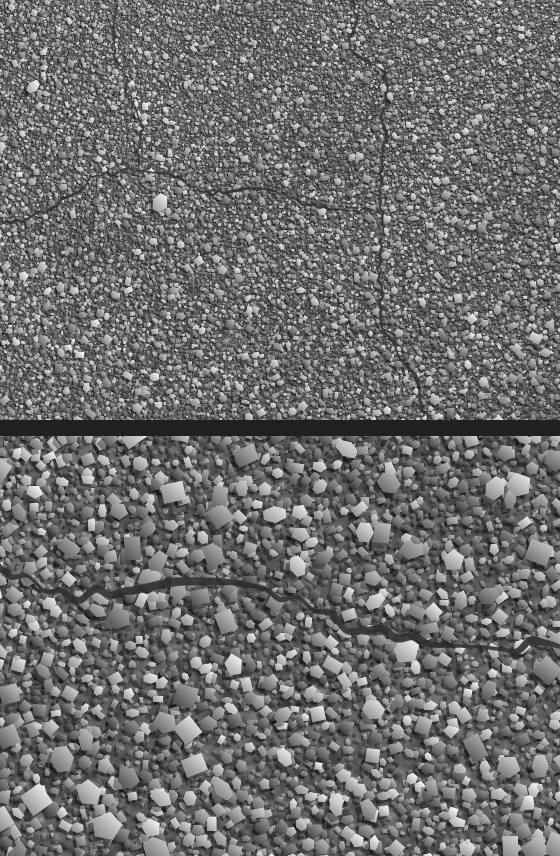
Top, the full canvas; bottom, a detail of the centre.
A WebGL 2 fragment shader for this texture:

```glsl
#version 300 es
precision highp float;

uniform vec2 u_resolution;
out vec4 fragColor;

// Per layer, from fine grit to rare pebbles
const vec4 CELL = vec4(0.0065, 0.0115, 0.020, 0.045);
const vec4 DENSITY = vec4(0.92, 0.88, 0.30, 0.006);
const vec4 TONE_LOW = vec4(0.24, 0.38, 0.48, 0.66);
const vec4 TONE_HIGH = vec4(0.66, 0.80, 0.82, 0.84);
const vec2 LIGHT = vec2(0.64, 0.77);
const float FACET_TILT = 0.15;
const float SHADOW_REACH = 0.28;
const float SHADOW_DEPTH = 0.36;
const float BINDER_LOW = 0.20;
const float BINDER_HIGH = 0.50;
const float CRACK_TONE = 0.15;
const float CRACK_WIDTH = 0.0024;
const float PERSPECTIVE = 0.45;
const vec2 VANISHING = vec2(0.667, 2.67);

vec3 hash3(vec3 p) {
    p = fract(p * vec3(0.1031, 0.1030, 0.0973));
    p += dot(p, p.yxz + 33.33);
    return fract((p.xxy + p.yxx) * p.zyx);
}

float noise(vec2 p) {
    vec2 i = floor(p), f = fract(p);
    f = f * f * (3.0 - 2.0 * f);
    float a = hash3(vec3(i, 7.0)).x;
    float b = hash3(vec3(i + vec2(1, 0), 7.0)).x;
    float c = hash3(vec3(i + vec2(0, 1), 7.0)).x;
    float d = hash3(vec3(i + vec2(1, 1), 7.0)).x;
    return mix(mix(a, b, f.x), mix(c, d, f.x), f.y);
}

// Angular stones on a jittered grid: x = coverage, y = tone
vec2 stones(vec2 p, int layer, float blur) {
    float cell = CELL[layer];
    vec2 g = p / cell, id = floor(g);
    float best = -1.0, tone = 0.0;
    for (int j = -1; j <= 1; j++) {
        for (int i = -1; i <= 1; i++) {
            vec2 c = id + vec2(i, j);
            vec3 place = hash3(vec3(c + 500.0, float(layer) * 17.0 + 3.0));
            if (place.z > DENSITY[layer]) continue;
            vec3 form = hash3(vec3(c + 900.0, float(layer) * 29.0 + 11.0));
            vec2 d = g - c - 0.5 - (place.xy - 0.5) * 0.85;
            float radius = mix(0.24, 0.50, form.z);

            // Rotated, stretched polygon with four to six sides
            float turn = form.x * 6.2832;
            vec2 e = mat2(cos(turn), sin(turn), -sin(turn), cos(turn)) * d;
            e.y *= mix(1.0, 1.75, form.y);
            float sector = 6.2832 / (4.0 + floor(3.0 * fract(form.y * 7.0)));
            float angle = atan(e.y, e.x + 1e-6);
            float side = cos(floor(0.5 + angle / sector) * sector - angle) * length(e);
            float inside = radius - side;
            if (inside > best) {
                best = inside;
                tone = mix(TONE_LOW[layer], TONE_HIGH[layer], fract(place.x * 5.0 + form.z * 3.0));
                tone += FACET_TILT * clamp(dot(d, LIGHT) / radius, -1.0, 1.0);
            }
        }
    }
    float soft = 0.6 * blur / cell;
    return vec2(smoothstep(-soft, soft, best), tone);
}

float wander(float t, float seed) {
    return 0.020 * (noise(vec2(t * 22.0, seed)) - 0.5)
         + 0.011 * (noise(vec2(t * 75.0, seed + 5.0)) - 0.5);
}

// Dark line where the offset is zero, corrected for slope
float crack(float offset, float width, float pixel) {
    float slope = max(length(vec2(dFdx(offset), dFdy(offset))) / pixel, 1.0);
    return 1.0 - smoothstep(width - 0.7 * pixel, width + 0.9 * pixel, abs(offset) / slope);
}

void main() {
    vec2 uv = gl_FragCoord.xy / u_resolution.y;
    float pixel = 1.0 / u_resolution.y;

    // Conformal ground plane: grains grow toward the bottom
    vec2 ray = vec2(uv.x - VANISHING.x, VANISHING.y - uv.y);
    float reach = length(ray);
    vec2 ground = vec2(atan(ray.x, ray.y), -log(reach)) / PERSPECTIVE + 4.0;
    float blur = pixel / (PERSPECTIVE * reach);

    // Rough binder between the stones
    float rough = 0.6 * noise(ground / 0.0038) + 0.4 * noise(ground / 0.009 + 40.0);
    float tone = mix(BINDER_LOW, BINDER_HIGH, rough);

    // Stones, each layer shading the ones below
    for (int layer = 0; layer < 4; layer++) {
        vec2 toLight = LIGHT * CELL[layer] * SHADOW_REACH;
        tone *= 1.0 - SHADOW_DEPTH * stones(ground + toLight, layer, blur).x;
        vec2 stone = stones(ground, layer, blur);
        tone = mix(tone, stone.y, stone.x);
    }
    tone *= 0.95 + 0.10 * noise(uv * 5.0);

    // Two descending cracks joined by one running across
    float trunk = 0.912 - 0.075 * smoothstep(0.82, 0.89, uv.y)
                + 0.095 * (1.0 - smoothstep(0.06, 0.22, uv.y)) + wander(uv.y, 2.0);
    float branch = 0.268 + 0.06 * (1.0 - smoothstep(0.70, 0.90, uv.y)) + wander(uv.y, 31.0);
    float across = 0.474 + 0.125 * smoothstep(0.04, 0.31, uv.x)
                 - 0.055 * smoothstep(0.33, 0.52, uv.x)
                 - 0.047 * smoothstep(0.62, 0.82, uv.x) + wander(uv.x, 63.0);
    float width = CRACK_WIDTH * mix(0.45, 1.5, noise(uv * 38.0));
    float gap = crack(uv.x - trunk, width, pixel);
    gap = max(gap, crack(uv.x - branch, width * 0.75, pixel) * step(across, uv.y));
    gap = max(gap, crack(uv.y - across, width, pixel) * step(uv.x, trunk));
    tone = mix(tone, CRACK_TONE + 0.08 * rough, 0.9 * gap);

    fragColor = vec4(vec3(clamp(tone, 0.0, 1.0)), 1.0);
}
```
